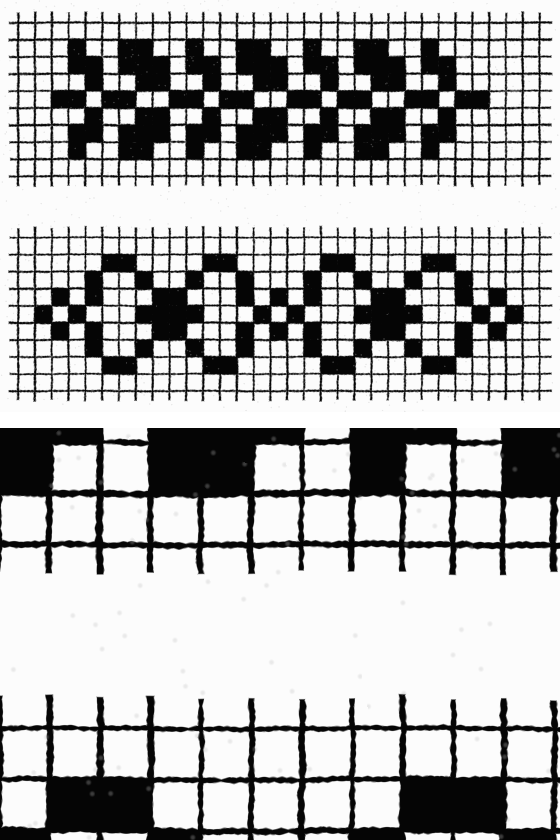
Top: the whole. Bottom: its middle third, enlarged.
Write a Shadertoy shader that draws this pattern.

```glsl
float hash(vec2 p) {
    p = fract(p * vec2(0.1031, 0.1137));
    p += dot(p, p.yx + 33.33);
    return fract((p.x + p.y) * p.x * 17.3);
}

// Cellular noise: distance to the nearest seed, and that seed's random value
vec2 cellular(vec2 p) {
    vec2 nearest = vec2(9.0, 0.0);
    for (int j = -1; j <= 1; j++)
    for (int i = -1; i <= 1; i++) {
        vec2 cell = floor(p) + vec2(i, j);
        vec2 seed = cell + vec2(hash(cell + 7.0), hash(cell + 51.0));
        float d = length(p - seed);
        if (d < nearest.x) nearest = vec2(d, hash(cell + 113.0));
    }
    return nearest;
}

// Each row of a motif is a bit mask, mirrored about the middle row
bool isFilled(ivec2 cell, bool lower) {
    int row = abs(cell.y - 4);
    if (row > 3) return false;
    if (lower) {
        if (cell.x < 1 || cell.x > 29) return false;
        int m = (cell.x + 11) % 13;
        return ((ivec4(98, 69, 36, 24)[row] >> min(m, 13 - m)) & 1) == 1;
    }
    if (cell.x < 2 || cell.x > (row == 0 ? 27 : 25)) return false;
    return ((ivec4(27, 100, 118, 50)[row] >> ((cell.x - 2) % 7)) & 1) == 1;
}

// Ruled lines with uneven weight and ragged ends
float gridDistance(vec2 q, float roughness, float seed) {
    vec2 line = clamp(round(q), vec2(0.0), vec2(31.0, 9.0));
    vec2 weight = 0.058 + 0.025 * (vec2(hash(vec2(line.x, seed)),
                                      hash(vec2(seed + 40.0, line.y))) - 0.5);
    vec2 d = abs(q - line) - weight - roughness;
    vec2 ragged = 0.12 * (vec2(hash(vec2(line.x, seed + 9.0)),
                               hash(vec2(seed + 70.0, line.y))) - 0.5);
    float vertical = max(d.x, abs(q.y - 4.48) - 5.08 - ragged.x);
    float horizontal = max(d.y, abs(q.x - 15.59) - 16.1 - ragged.y);
    return min(vertical, horizontal);
}

float fillDistance(vec2 q, float roughness, bool lower) {
    float d = 9.0;
    for (int j = -1; j <= 0; j++)
    for (int i = -1; i <= 0; i++) {
        vec2 cell = round(q) + vec2(i, j);
        vec2 offset = abs(q - cell - 0.5);
        if (isFilled(ivec2(cell), lower))
            d = min(d, max(offset.x, offset.y) - 0.55 - roughness);
    }
    return d;
}

void mainImage(out vec4 fragColor, in vec2 fragCoord) {
    // One unit is one grid square, with y running down
    vec2 uv = fragCoord / iResolution.xy;
    vec2 p = vec2(uv.x, 1.0 - uv.y) * vec2(33.3, 24.15);
    float aa = 24.15 / iResolution.y;
    bool lower = p.y > 12.1;
    float seed = lower ? 23.0 : 5.0;

    // Hand-ruled wobble
    vec2 q = p - vec2(1.08, lower ? 13.92 : 1.33);
    q += 0.013 * sin(q.yx * vec2(1.7, 0.9) + seed)
       + 0.008 * sin(q.yx * vec2(5.3, 4.1) + q * 2.0);

    float roughness = 0.05 * (0.45 - cellular(p * 6.0).x);
    float d = min(gridDistance(q, roughness, seed), fillDistance(q, roughness, lower));
    float ink = 1.0 - smoothstep(-aa, aa, d);

    // Pinholes in the ink and dust on the paper
    vec2 grain = cellular(p * 4.0 + 31.0);
    float speck = step(0.93, grain.y) * (1.0 - smoothstep(0.05, 0.3, grain.x));
    ink = mix(ink, 1.0 - ink, speck * mix(0.08, 0.22, ink));

    fragColor = vec4(vec3(mix(0.99, 0.02, ink)), 1.0);
}
```
